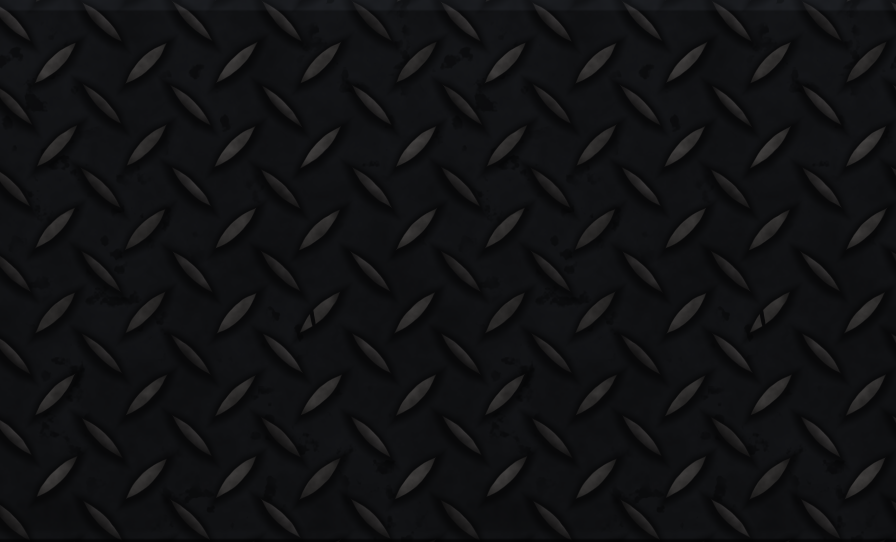
Reproduce this texture procedurally as a Shadertoy shader.

```glsl
// Dark steel tread plate: two interleaved lattices of raised pointed lozenges,
// leaning opposite ways, over a mottled ground. Each lozenge is a lens distance
// function with a soft shadow, bevel and brushed face; wear repeats every 5 columns.

const vec2 CELL = vec2(0.166, 0.153);          // lattice pitch, in canvas heights
const vec2 RISING_ORIGIN = vec2(0.1035, 0.117);
const vec2 FALLING_ORIGIN = vec2(0.0215, 0.041);
const float WEAR_PERIOD = 5.0;                 // columns before wear repeats
const vec2 CHIPPED_CELL = vec2(3.0, 3.0);      // column and row of the split lozenge
const vec2 BASE_SIZE = vec2(0.060, 0.0155);    // half length, half width
const vec2 RISING_FACE = vec2(0.052, 0.0112);
const vec2 FALLING_FACE = vec2(0.050, 0.0090);
const float JITTER = 0.005;
const float COLUMN_SHIFT = -0.010;             // drift of the chipped column
const float SHADOW_REACH = 0.016;
const vec3 GROUND_DARK = vec3(0.043, 0.045, 0.050);
const vec3 GROUND_LIGHT = vec3(0.086, 0.091, 0.103);
const vec3 RISING_COLOR = vec3(0.188, 0.182, 0.180);
const vec3 FALLING_COLOR = vec3(0.135, 0.130, 0.132);
const vec3 BEVEL_COLOR = vec3(0.032, 0.032, 0.036);
const vec3 SEAM_LIGHT = vec3(0.034, 0.037, 0.042);

float hash(vec2 p) {
    vec3 q = fract(p.xyx * vec3(0.1031, 0.1030, 0.0973));
    q += dot(q, q.yzx + 33.33);
    return fract((q.x + q.y) * q.z);
}

// Value noise that wraps horizontally after "period" lattice cells
float noise(vec2 p, float period) {
    vec2 i = floor(p), f = fract(p);
    f = f * f * (3.0 - 2.0 * f);
    float x0 = mod(i.x, period), x1 = mod(i.x + 1.0, period);
    float low = mix(hash(vec2(x0, i.y)), hash(vec2(x1, i.y)), f.x);
    float high = mix(hash(vec2(x0, i.y + 1.0)), hash(vec2(x1, i.y + 1.0)), f.x);
    return mix(low, high, f.y);
}

float fbm(vec2 p, float period) {
    float sum = 0.0, gain = 0.5;
    for (int i = 0; i < 4; i++) {
        sum += gain * noise(p * period, period);
        period *= 2.0;
        gain *= 0.5;
    }
    return sum / 0.9375;
}

// Pointed lens lying along x
float lens(vec2 p, vec2 size) {
    float radius = dot(size, size) / (2.0 * size.y);
    return length(vec2(p.x, abs(p.y) + radius - size.y)) - radius;
}

float fill(float d, float pixel) {
    return 1.0 - smoothstep(-0.8 * pixel, 0.8 * pixel, d);
}

// Draws one lattice; lean is +1 for rising lozenges, -1 for falling ones
vec3 addLozenges(vec3 color, vec2 p, vec2 origin, float lean, float grain, float pixel) {
    vec2 id = round((p - origin) / CELL);
    vec2 wearId = vec2(mod(id.x, WEAR_PERIOD), id.y) + 20.0;
    vec2 offset = JITTER * (vec2(hash(wearId), hash(wearId + 57.0)) - 0.5);
    if (lean > 0.0 && wearId.x == CHIPPED_CELL.x + 20.0) offset.x += COLUMN_SHIFT;
    vec2 q = p - origin - id * CELL - offset;

    // Local frame: x runs along the lozenge, y points to its shaded side
    vec2 axis = normalize(vec2(1.0, -lean * (0.98 + 0.06 * hash(wearId + 9.0))));
    vec2 local = vec2(dot(q, axis), dot(q, vec2(-axis.y, axis.x)));
    float ragged = 0.0022 * (grain - 0.5);
    bool rising = lean > 0.0;

    // Shadow and bevel
    float shadow = lens(local - vec2(0.0, 0.004), BASE_SIZE);
    color *= 1.0 - 0.48 * (1.0 - smoothstep(-0.004, SHADOW_REACH, shadow));
    float base = lens(local - vec2(0.0, 0.0015), BASE_SIZE) + ragged;
    color = mix(color, BEVEL_COLOR, 0.8 * fill(base, 2.0 * pixel));

    // Face, lit from its upper edge
    vec2 faceSize = rising ? RISING_FACE : FALLING_FACE;
    faceSize.y *= 0.92 + 0.16 * hash(wearId + 31.0);
    float d = lens(local, faceSize) + ragged;
    float face = fill(d, pixel);
    if (rising && wearId == CHIPPED_CELL + 20.0) {
        float crack = abs(local.x + 0.018 + 0.7 * local.y) - 0.0042;
        face *= 1.0 - fill(crack + ragged, pixel);
    }
    float across = local.y / faceSize.y;
    float tone = (0.72 + 0.5 * grain) * (0.88 + 0.24 * hash(wearId + 73.0));
    tone *= 1.0 - (rising ? 0.14 : 0.38) * across;
    tone *= mix(1.0, 0.68, smoothstep(0.5, 1.0, abs(local.x) / faceSize.x));
    color = mix(color, (rising ? RISING_COLOR : FALLING_COLOR) * tone, face);

    // Thin glint on the lit rim
    float rim = fill(abs(d) - 0.0006, 1.5 * pixel) * step(local.y, 0.0);
    return color + (rising ? 0.012 : 0.030) * rim * (0.4 + grain);
}

void mainImage(out vec4 fragColor, in vec2 fragCoord) {
    float pixel = 1.0 / iResolution.y;
    vec2 p = fragCoord * pixel;
    p.y = 1.0 - p.y;                           // measure downwards from the top
    vec2 tile = p / (CELL.x * WEAR_PERIOD);

    // Mottled ground, dimmer towards the bottom, with small pits
    float blotch = fbm(tile, 7.0);
    float grain = fbm(tile + vec2(0.0, 3.0), 48.0);
    float tone = 0.60 * blotch + 0.30 * grain + 0.24 * (0.5 - p.y);
    vec3 color = mix(GROUND_DARK, GROUND_LIGHT, clamp(tone + 0.06, 0.0, 1.0));
    float pits = smoothstep(0.62, 0.74, fbm(tile + vec2(0.0, 7.0), 30.0));
    color *= 1.0 - 0.4 * pits * smoothstep(0.45, 0.65, blotch);

    color = addLozenges(color, p, FALLING_ORIGIN, -1.0, grain, pixel);
    color = addLozenges(color, p, RISING_ORIGIN, 1.0, grain, pixel);

    // Pale seam along the top, faint seam and dark edge along the bottom
    color += SEAM_LIGHT * fill(p.y - 0.019, 2.0 * pixel);
    color += 0.2 * SEAM_LIGHT * smoothstep(0.975, 0.985, p.y);
    color *= 1.0 - 0.6 * smoothstep(0.992, 0.997, p.y);
    fragColor = vec4(color, 1.0);
}
```
